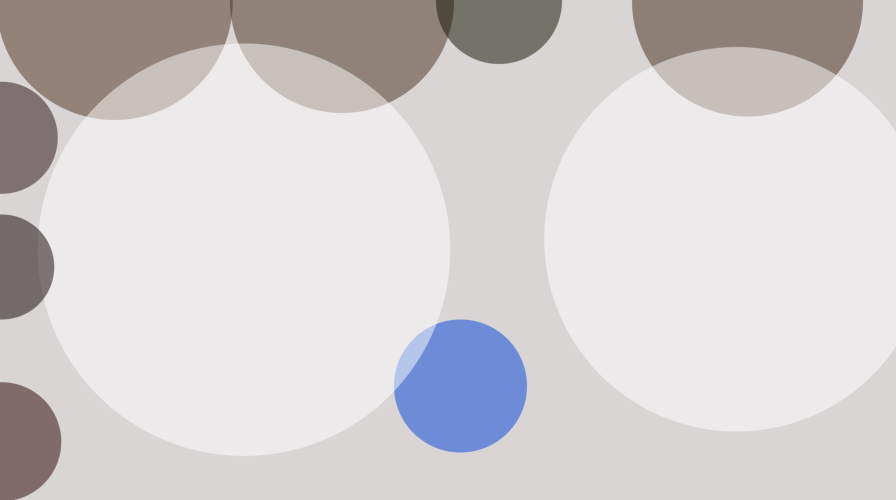
A Shadertoy shader for this background:

```glsl
// Translucent overlapping discs in earth tones, white and blue on a pale grey ground.

// Discs: centre x, centre y, radius, in units of the canvas height
const vec3 TOP_LEFT    = vec3(0.229, 0.9965, 0.2365);
const vec3 TOP_MIDDLE  = vec3(0.684, 0.998, 0.224);
const vec3 TOP_SMALL   = vec3(0.998, 0.998, 0.126);
const vec3 TOP_RIGHT   = vec3(1.495, 0.998, 0.231);
const vec3 ACCENT      = vec3(0.921, 0.228, 0.133);
const vec3 LARGE_LEFT  = vec3(0.488, 0.5005, 0.4125);
const vec3 LARGE_RIGHT = vec3(1.473, 0.5215, 0.3845);
const vec3 SIDE_UPPER  = vec3(0.0035, 0.7245, 0.112);
const vec3 SIDE_MIDDLE = vec3(0.0035, 0.466, 0.105);
const vec3 SIDE_LOWER  = vec3(0.0035, 0.1165, 0.119);

// Pigments, each laid down at the same opacity
const float OPACITY = 0.5;
const vec3 GROUND      = vec3(0.851, 0.835, 0.835);
const vec3 WARM_BROWN  = vec3(0.302, 0.184, 0.106);
const vec3 BROWN       = vec3(0.278, 0.184, 0.106);
const vec3 DARK_BROWN  = vec3(0.255, 0.161, 0.090);
const vec3 OLIVE       = vec3(0.059, 0.067, 0.000);
const vec3 BLUE        = vec3(0.000, 0.255, 0.843);
const vec3 WHITE       = vec3(1.0);
const vec3 PLUM        = vec3(0.145, 0.051, 0.051);
const vec3 CHARCOAL    = vec3(0.051, 0.004, 0.004);
const vec3 MAROON      = vec3(0.153, 0.004, 0.000);

// Blend one soft-edged disc over the colour beneath it
void layDisc(inout vec3 color, vec2 p, vec3 disc, vec3 pigment) {
    float edge = 0.75 / iResolution.y;
    float dist = length(p - disc.xy) - disc.z;
    float cover = 1.0 - smoothstep(-edge, edge, dist);
    color = mix(color, pigment, OPACITY * cover);
}

void mainImage(out vec4 fragColor, in vec2 fragCoord) {
    vec2 p = fragCoord / iResolution.y;
    vec3 color = GROUND;

    // Earth discs hanging from the top edge, and the blue accent
    layDisc(color, p, TOP_LEFT, WARM_BROWN);
    layDisc(color, p, TOP_MIDDLE, BROWN);
    layDisc(color, p, TOP_SMALL, OLIVE);
    layDisc(color, p, TOP_RIGHT, DARK_BROWN);
    layDisc(color, p, ACCENT, BLUE);

    // Large white veils
    layDisc(color, p, LARGE_LEFT, WHITE);
    layDisc(color, p, LARGE_RIGHT, WHITE);

    // Dark discs cut by the left edge, above the veils
    layDisc(color, p, SIDE_UPPER, PLUM);
    layDisc(color, p, SIDE_MIDDLE, CHARCOAL);
    layDisc(color, p, SIDE_LOWER, MAROON);

    fragColor = vec4(color, 1.0);
}
```
